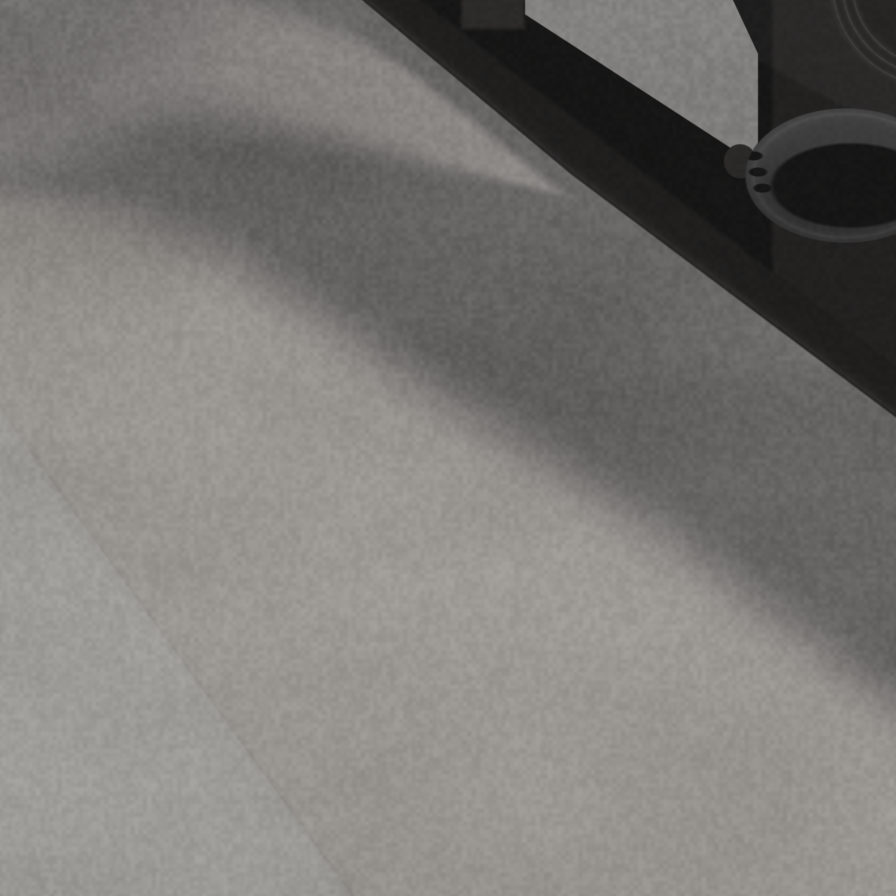
This texture is drawn by a WebGL 2 fragment shader. Its source:

```glsl
#version 300 es
precision highp float;
uniform vec2 u_resolution;
out vec4 fragColor;

#define GRAIN_SCALE 210.0
#define GRAIN_AMOUNT 0.045
#define MOTTLE_AMOUNT 0.055
#define SHADOW_SOFTNESS 0.052
#define LIT_FLOOR vec3(0.595, 0.583, 0.567)
#define SHADED_FLOOR vec3(0.400, 0.393, 0.389)
#define METAL vec3(0.122, 0.118, 0.116)
#define METAL_DARK vec3(0.088, 0.085, 0.084)
#define METAL_SHEEN vec3(0.235, 0.235, 0.237)

float hash(vec2 p) {
    vec3 q = fract(p.xyx * vec3(0.1031, 0.1030, 0.0973));
    q += dot(q, q.yzx + 33.33);
    return fract((q.x + q.y) * q.z);
}

float noise(vec2 p) {
    vec2 i = floor(p), f = fract(p);
    f = f * f * (3.0 - 2.0 * f);
    return mix(mix(hash(i), hash(i + vec2(1, 0)), f.x),
               mix(hash(i + vec2(0, 1)), hash(i + vec2(1, 1)), f.x), f.y);
}

float fbm(vec2 p) {
    float sum = 0.0, amp = 0.5;
    for (int i = 0; i < 5; i++) {
        sum += amp * noise(p);
        p = mat2(1.6, 1.2, -1.2, 1.6) * p + 7.3;
        amp *= 0.5;
    }
    return sum;
}

// Signed distance to a line, positive on the left of a -> b
float side(vec2 p, vec2 a, vec2 b) {
    vec2 d = normalize(b - a);
    return d.x * (p.y - a.y) - d.y * (p.x - a.x);
}

float cover(float d, float soft) { return smoothstep(-soft, soft, d); }

float ellipse(vec2 p, vec2 c, vec2 r) {
    return (length((p - c) / r) - 1.0) * min(r.x, r.y);
}

float glow(vec2 p, vec2 c, vec2 r) {
    vec2 q = (p - c) / r;
    return exp(-dot(q, q));
}

// Height of the long shadow's lower border
float shadowBorder(float x) {
    float h[9] = float[9](0.782, 0.765, 0.718, 0.635, 0.550, 0.475, 0.395, 0.305, 0.212);
    float t = clamp(x, 0.0, 0.999) * 8.0;
    int i = int(t);
    return mix(h[i], h[i + 1], fract(t));
}

vec3 floorColor(vec2 p, float aa) {
    // Long soft shadow
    float soft = mix(0.025, SHADOW_SOFTNESS, smoothstep(0.0, 0.3, p.x));
    float shade = cover((p.y - shadowBorder(p.x)) * 0.85, soft);
    // Wedge of light inside the shadow
    float wedgeBase = mix(0.81, 0.88, smoothstep(0.0, 0.22, p.x)) - 0.24 * max(p.x - 0.22, 0.0);
    float wedge = cover(p.y - wedgeBase, mix(0.05, 0.007, smoothstep(0.2, 0.62, p.x)));
    wedge *= cover(-side(p, vec2(0.39, 0.974), vec2(0.633, 0.780)), 0.009);
    wedge *= cover(-side(p, vec2(0.273, 1.0), vec2(0.443, 0.941)), 0.025);
    wedge *= mix(0.38, 0.72, smoothstep(0.05, 0.35, p.x)) * (1.0 - 0.6 * glow(p, vec2(0.0, 1.0), vec2(0.25, 0.1)));
    vec3 col = mix(LIT_FLOOR, SHADED_FLOOR, shade * (1.0 - wedge));
    // Broad changes of tone
    col -= 0.045 * shade * glow(p, vec2(0.30, 0.83), vec2(0.16, 0.05));
    col -= 0.025 * shade * glow(p, vec2(0.68, 0.58), vec2(0.22, 0.12));
    col += 0.035 * shade * glow(p, vec2(0.85, 0.62), vec2(0.16, 0.05));
    col -= 0.055 * (1.0 - shade) * glow(p, vec2(0.08, 0.74), vec2(0.26, 0.07));
    col += 0.025 * glow(p, vec2(0.62, 0.32), vec2(0.24, 0.09));
    // Seam between two floor panels
    float seam = min(side(p, vec2(0.0, 0.515), vec2(0.169, 0.310)),
                     side(p, vec2(0.169, 0.310), vec2(0.39, 0.005)));
    seam = -max(seam, side(p, vec2(0.169, 0.310), vec2(0.39, 0.005)));
    col += vec3(0.016, 0.022, 0.022) * cover(seam, aa * 1.5);
    col -= 0.03 * exp(-abs(seam) * 350.0) * smoothstep(0.55, 0.45, p.y);
    // Mottling and grain
    col += MOTTLE_AMOUNT * (fbm(p * vec2(5.0, 11.0)) - 0.48);
    float grain = noise(p * GRAIN_SCALE) + 0.6 * noise(p.yx * GRAIN_SCALE * vec2(0.45, 0.8)) - 0.8;
    return col + GRAIN_AMOUNT * grain;
}

vec3 addMetal(vec3 col, vec2 p, float aa) {
    // Beam silhouette with an opening onto the floor
    float beam = min(side(p, vec2(0.404, 1.0), vec2(0.638, 0.805)),
                     side(p, vec2(0.638, 0.805), vec2(1.0, 0.534)));
    float gap = min(side(p, vec2(0.586, 0.984), vec2(0.846, 0.815)), min(p.x - 0.586, 0.846 - p.x));
    gap = min(gap, -side(p, vec2(0.818, 1.0), vec2(0.846, 0.94)));
    vec3 opening = col + 0.105;

    // Beam faces, lower rim, posts
    float topFace = side(p, vec2(0.495, 0.98), vec2(0.87, 0.69));
    vec3 metal = mix(METAL, METAL_DARK, cover(topFace, 0.004));
    metal += 0.05 * exp(-abs(beam - 0.004) * 260.0);
    metal = mix(metal, METAL * 1.1, cover(p.x - 0.862, 0.004) * cover(topFace, 0.004));
    float stub = min(min(p.x - 0.515, 0.585 - p.x), p.y - 0.968);
    metal = mix(metal, METAL * 1.4, cover(stub, 0.004));
    metal += 0.03 * cover(side(p, vec2(0.85, 0.93), vec2(1.0, 0.85)), 0.004) * step(0.8, p.x);

    // Concentric rims in the upper corner
    float wheel = length(p - vec2(1.045, 1.02));
    metal = mix(metal, METAL * 1.2, cover(0.118 - wheel, aa));
    for (int i = 0; i < 3; i++)
        metal += 0.10 * exp(-abs(wheel - 0.116 + 0.011 * float(i)) * 500.0);

    // Open ring with a side tab
    float outer = ellipse(p, vec2(0.944, 0.804), vec2(0.112, 0.075));
    float inner = ellipse(p, vec2(0.950, 0.793), vec2(0.089, 0.047));
    float tab = ellipse(p, vec2(0.826, 0.820), vec2(0.018, 0.019));
    metal = mix(metal, METAL * 1.35, cover(-tab, aa));
    vec3 band = METAL_SHEEN * (0.78 + 0.25 * smoothstep(0.75, 0.87, p.y));
    band += 0.06 * exp(-abs(outer + 0.006) * 300.0);
    for (int i = 0; i < 3; i++) {
        vec2 slit = vec2(0.841 + 0.005 * float(i), 0.826 - 0.018 * float(i));
        band = mix(band, METAL_DARK, cover(-ellipse(p, slit, vec2(0.010, 0.005)), aa));
    }
    metal = mix(metal, band, cover(-outer, aa));
    metal = mix(metal, METAL_DARK, cover(-inner, aa * 2.0));
    metal += 0.018 * (noise(p * GRAIN_SCALE) - 0.5);

    metal = mix(metal, opening, cover(gap, aa) * cover(tab, aa) * cover(outer, aa));
    return mix(col, metal, cover(beam, aa * 1.3));
}

void main() {
    vec2 p = gl_FragCoord.xy / u_resolution;
    float aa = 1.0 / min(u_resolution.x, u_resolution.y);
    vec3 col = addMetal(floorColor(p, aa), p, aa);
    fragColor = vec4(clamp(col, 0.0, 1.0), 1.0);
}
```
